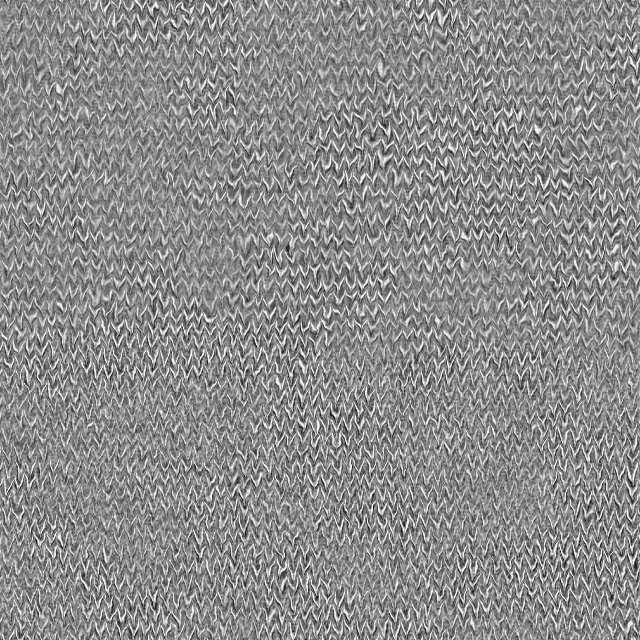
A three.js fragment shader for this texture:

```glsl
// Fuzzy grey stockinette knit: uneven V stitches with grain and worn patches.
varying vec2 vUv;

const vec2 STITCHES = vec2(56.0, 44.0); // columns across, rows up
const float STRAND_WIDTH = 0.18;        // in rows
const vec3 SHADOW = vec3(0.10);
const vec3 HIGHLIGHT = vec3(0.94);

float hash(vec2 p) {
  return fract(sin(dot(p, vec2(127.1, 311.7))) * 43758.5453);
}

float noise(vec2 p) {
  vec2 i = floor(p);
  vec2 f = fract(p);
  f = f * f * (3.0 - 2.0 * f);
  float low = mix(hash(i), hash(i + vec2(1.0, 0.0)), f.x);
  float high = mix(hash(i + vec2(0.0, 1.0)), hash(i + 1.0), f.x);
  return mix(low, high, f.y);
}

// Noise centred on zero.
float signedNoise(vec2 p) {
  return noise(p) * 2.0 - 1.0;
}

// Displaces the stitch grid in broad waves and small pulls.
vec2 pullYarn(vec2 p, vec2 uv, float loose) {
  vec2 wave = vec2(signedNoise(uv * 6.0), signedNoise(uv * 5.0 + 31.0));
  vec2 tug = vec2(signedNoise(p * 0.9 + 7.0), signedNoise(p * 0.9 + 53.0));
  vec2 fuzz = vec2(signedNoise(p * 2.6 + 17.0), signedNoise(p * 2.6 + 71.0));
  return p + wave * vec2(0.3, 0.5) + tug * mix(0.16, 0.26, loose) + fuzz * 0.11;
}

// Bright core with dark flanks, one deeper; averages to zero.
float strandProfile(float offset) {
  float x = offset / STRAND_WIDTH;
  return (1.0 - x * x + 0.4 * x) * exp(-0.5 * x * x);
}

// Relief of the slanted legs around zero; steep is the rise of a leg in rows.
float knit(vec2 p, float steep) {
  float column = floor(p.x);
  float side = abs(fract(p.x) - 0.5) * 2.0;
  float along = p.y - steep * side + 0.25 * hash(vec2(column, 5.0));
  vec2 leg = vec2(floor(p.x * 2.0), floor(along));

  // Strand, tapered where the legs meet.
  float taper = smoothstep(0.0, 0.25, side) * smoothstep(1.0, 0.75, side);
  float yarn = strandProfile(fract(along) - 0.5) * mix(0.6, 1.4, hash(leg));

  // Twisted fibres running along the leg.
  float fibre = signedNoise(vec2(along * 6.0, side * 2.0 + leg.x * 7.0));
  yarn = (yarn + fibre * 0.3) * taper;

  // Dark hole inside the V, balanced by a lit rim above it.
  float rise = fract(along + 0.5) - 0.5;
  float hole = strandProfile(rise) * smoothstep(0.4, 0.0, side);
  return yarn - hole * hash(vec2(column, floor(along + 0.5)) + 19.0);
}

void main() {
  // Looser, softer stitches above an uneven seam.
  float seam = 0.47 + 0.05 * signedNoise(vec2(vUv.x * 5.0, 3.0));
  float loose = smoothstep(seam - 0.02, seam + 0.02, vUv.y);

  vec2 p = pullYarn(vUv * STITCHES, vUv, loose);
  p.y -= loose * 0.25 * sin(vUv.x * 12.566);
  float height = knit(p, mix(1.1, 0.85, loose));

  // Worn patches flatten the relief without changing its mean tone.
  float patches = 0.65 * noise(vUv * 9.0 + 11.0) + 0.35 * noise(vUv * 23.0);
  float relief = mix(0.27, 0.48, smoothstep(0.25, 0.75, patches));
  relief *= mix(1.0, 0.92, loose);

  // Fine fuzz, stretched upward, and grain.
  float fuzz = signedNoise(vUv * vec2(240.0, 150.0));
  float grain = signedNoise(vUv * 370.0 + 5.0);
  float tone = 0.535 + height * relief;
  tone += fuzz * 0.08 + grain * mix(0.18, 0.12, loose);

  gl_FragColor = vec4(mix(SHADOW, HIGHLIGHT, clamp(tone, 0.0, 1.0)), 1.0);
}
```
